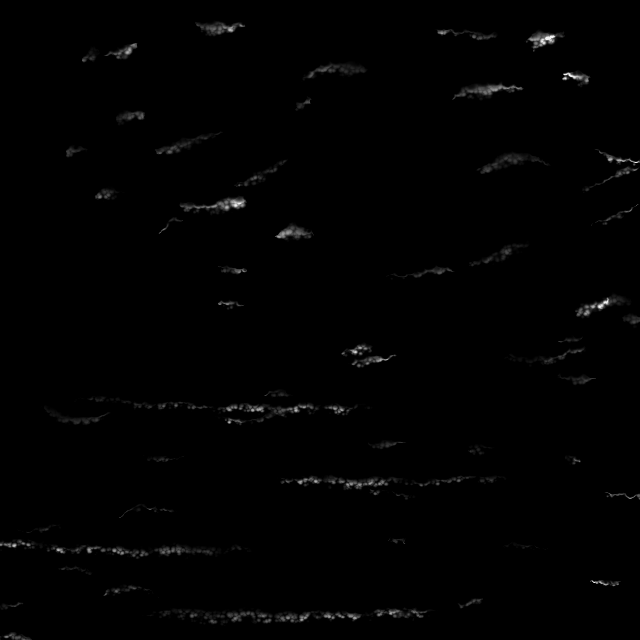
Give the GLSL for this texture, as a WebGL 2 fragment shader.

```glsl
#version 300 es
precision highp float;

uniform vec2 u_resolution;
out vec4 fragColor;

vec4 hash4(float n) {
  return fract(sin(n * vec4(12.99, 78.23, 39.35, 57.71) + vec4(1.3, 4.1, 2.7, 5.9)) * 4375.85);
}

vec2 hash2(vec2 cell) {
  return fract(sin(vec2(dot(cell, vec2(127.1, 311.7)), dot(cell, vec2(269.5, 183.3)))) * 4375.85);
}

// Distance to the nearest scattered cell point
float cellular(vec2 p) {
  vec2 cell = floor(p), local = fract(p);
  float nearest = 2.0;
  for (int y = -1; y <= 1; y++) {
    for (int x = -1; x <= 1; x++) {
      vec2 offset = vec2(x, y);
      nearest = min(nearest, length(offset + hash2(cell + offset) - local));
    }
  }
  return nearest;
}

// Soft bent fibre: brighter at one end, uneven in width
float fibre(vec2 p, float angle, float halfLength, float width, float bend, float seed) {
  float c = cos(angle), s = sin(angle);
  p = vec2(c * p.x + s * p.y, c * p.y - s * p.x);
  float t = p.x / halfLength;
  if (abs(t) > 1.0) return 0.0;

  float phase = seed * 6.283;
  p.y -= bend * halfLength * (t * t - 0.4);
  p.y -= 0.0025 * sin(p.x * 58.0 + phase) + 0.001 * sin(p.x * 131.0 + phase * 3.0);

  float profile = 0.75 + 0.25 * sin(t * 3.5 + phase * 2.0);
  float across = p.y / (width * profile * sqrt(1.02 - t * t));
  float ends = 1.0 - smoothstep(0.8, 1.0, abs(t));
  float side = seed > 0.5 ? 1.0 : -1.0;
  return exp(-across * across) * ends * mix(0.42, 1.0, smoothstep(-0.9, 0.7, t * side));
}

void main() {
  vec2 uv = gl_FragCoord.xy / u_resolution;

  // Grain, clumps and ragged outline shared by all fibres
  float fine = 1.0 - smoothstep(0.1, 0.9, cellular(uv * 150.0));
  float medium = 1.0 - smoothstep(0.1, 0.9, cellular(uv * vec2(70.0, 95.0) + 7.0));
  float clumps = 1.0 - smoothstep(0.25, 0.85, cellular(uv * vec2(26.0, 48.0) + 3.0));
  vec2 ragged = uv + vec2(0.004 * (fine - 0.5), 0.006 * (medium - 0.5) + 0.002 * (fine - 0.5));
  float solid = 0.2 + 0.5 * fine + 0.45 * medium + 0.2 * clumps;
  float broken = (0.15 + 0.85 * clumps) * (0.1 + 1.4 * fine * medium + 0.4 * fine);
  float light = 0.0;

  // Scattered short fibres, tilted above and nearly level below
  for (int i = 0; i < 56; i++) {
    float n = float(i);
    vec4 a = hash4(n + 1.0), b = hash4(n + 91.0);
    vec2 center = vec2(fract(n * 0.618 + 0.5 * a.x), (n + 5.0 * a.y - 2.0) / 56.0);
    float upper = smoothstep(0.3, 0.6, center.y);
    float angle = mix(0.0, 0.17, upper) + (a.z - 0.5) * mix(0.35, 0.65, upper);
    float halfLength = mix(0.014, 0.07, a.w * a.w);
    float width = mix(0.0035, 0.0095, b.x) * mix(0.75, 1.0, upper);
    float peak = mix(0.26, 1.15, b.y * b.y * b.y) * mix(0.7, 1.1, upper);
    float grain = clamp(b.z * 1.3 - 0.45 * upper, 0.0, 1.0);
    float body = fibre(ragged - center, angle, halfLength, width, (b.w - 0.5) * 0.45, a.x);
    light += peak * body * mix(solid, broken, grain);
  }

  // Long faint chains of fragments in the lower part
  for (int i = 0; i < 4; i++) {
    float n = float(i);
    vec4 a = hash4(n + 203.0);
    vec2 center = vec2(0.15 + 0.7 * fract(n * 0.618 + 0.43), 0.03 + 0.108 * n + 0.015 * a.y);
    float body = fibre(ragged - center, 0.12 * (a.w - 0.35), mix(0.13, 0.27, a.z),
                       mix(0.006, 0.0095, a.x), 0.04, a.y);
    light += 0.45 * body * broken;
  }

  light = min(max(light - 0.03, 0.0), 0.95);
  fragColor = vec4(vec3(light), 1.0);
}
```
